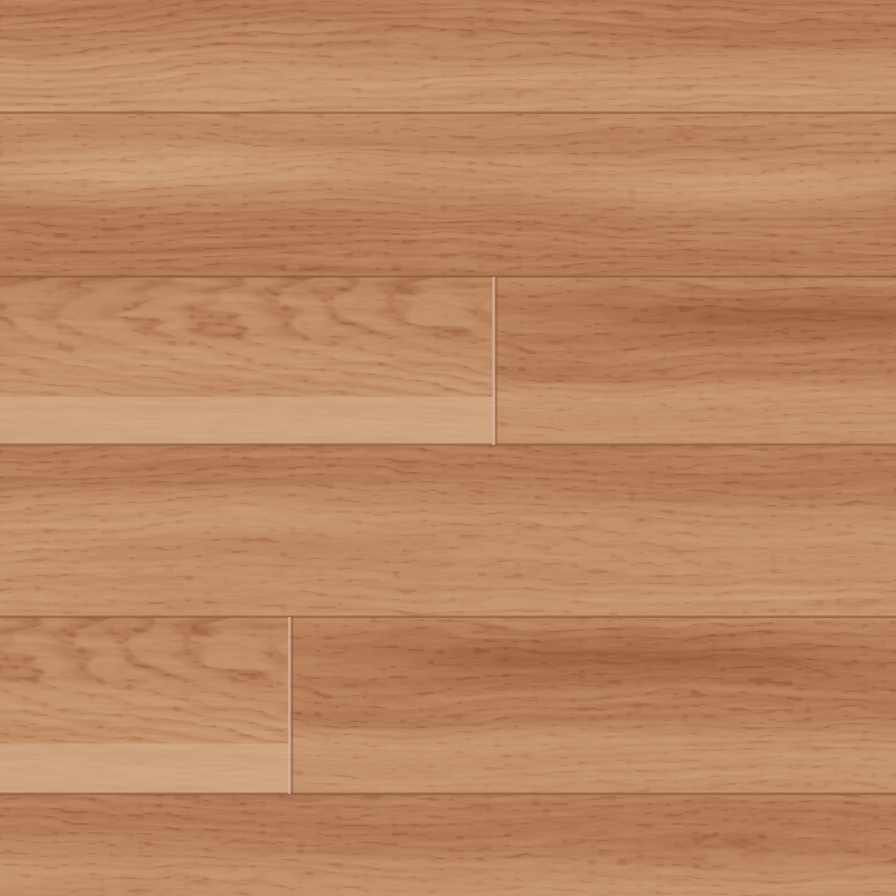
This texture is drawn by a three.js fragment shader. Its source:

```glsl
// Warm wooden floor: six rows of wide planks, two of them split by a pale butt joint.
// Each kind of plank has its own broad bands of tone; stretched noise and warped
// growth rings add the grain, with short pores along the rings.
varying vec2 vUv;

float hash(vec2 p) {
  vec3 q = fract(p.xyx * vec3(0.1031, 0.1030, 0.0973));
  q += dot(q, q.yzx + 33.33);
  return fract((q.x + q.y) * q.z);
}

float noise(vec2 p) {
  vec2 i = floor(p), f = fract(p);
  f = f * f * (3.0 - 2.0 * f);
  return mix(mix(hash(i), hash(i + vec2(1.0, 0.0)), f.x),
             mix(hash(i + vec2(0.0, 1.0)), hash(i + 1.0), f.x), f.y);
}

float fbm(vec2 p) {
  float sum = 0.0, amp = 0.5;
  for (int i = 0; i < 4; i++) {
    sum += amp * noise(p);
    p = p * 2.03 + 17.7;
    amp *= 0.5;
  }
  return sum / 0.9375;
}

float blob(vec2 p, vec2 center, vec2 size) {
  vec2 d = (p - center) / size;
  return exp(-dot(d, d));
}

vec3 woodRamp(float tone) {
  vec3 umber = vec3(0.60, 0.37, 0.24);
  vec3 honey = vec3(0.735, 0.525, 0.375);
  vec3 cream = vec3(0.82, 0.655, 0.515);
  return tone < 0.5 ? mix(umber, honey, clamp(tone * 2.0, 0.0, 1.0))
                    : mix(honey, cream, clamp(tone * 2.0 - 1.0, 0.0, 1.0));
}

void main() {
  // Rows get slightly narrower towards the top
  float u = (vUv.y - 0.5039) / 0.1898;
  float rowPos = 3.0 + u + 0.0128 * u * u;
  float row = floor(rowPos), v = fract(rowPos);

  // Split rows repeat the same pair of planks, aligned to their joint
  bool split = row == 1.0 || row == 3.0;
  float joint = row == 1.0 ? 0.323 : 0.551;
  float x = split ? vUv.x - joint : vUv.x + (row == 0.0 ? 0.37 : 0.0);
  bool figured = split && x < 0.0;
  float seed = split ? (figured ? 11.0 : 23.0) : (row < 3.0 ? 37.0 : row * 13.0);

  // Slow waviness shared by bands and rings
  float sway = fbm(vec2(x * 2.5 + seed, v * 2.0 + seed)) - 0.5;
  float w = v + 0.16 * sway;
  float rings = v * 17.0 + 5.0 * sway;
  float ringDepth = 0.13;
  float strip = 0.0;
  float tone;

  if (figured) {
    // Nested arches above a pale sapwood strip
    float arch = x - 1.35 * (v - 0.84) * (v - 0.84) + 0.13 * sway;
    rings = arch * 12.0 + 0.5 * noise(vec2(x * 14.0, v * 5.0));
    tone = 0.55 + 0.10 * smoothstep(0.75, 0.45, w) - 0.12 * smoothstep(0.85, 1.0, w);
    strip = 1.0 - smoothstep(0.275, 0.29, v + 0.01 * sway);
    ringDepth = 0.24;
  } else if (split) {
    // Dark heartwood over a light lower edge
    tone = mix(0.68, 0.37, smoothstep(0.28, 0.52, w + 0.12 * x));
    tone -= 0.27 * blob(vec2(x, w), vec2(0.36, 0.76), vec2(0.24, 0.13));
    tone += 0.10 * smoothstep(0.86, 1.0, w);
  } else if (row < 3.0) {
    // Brown upper third, pale streak, honey lower part
    tone = mix(0.66, 0.38, smoothstep(0.52, 0.74, w));
    tone += 0.14 * blob(vec2(x, w), vec2(0.10, 0.65), vec2(0.30, 0.08));
    tone -= 0.10 * blob(vec2(x, w), vec2(0.35, 0.35), vec2(0.25, 0.10));
  } else if (row < 5.0) {
    // Light upper patches over a brown lower half
    tone = mix(0.36, 0.53, smoothstep(0.36, 0.62, w));
    tone += 0.32 * blob(vec2(x, w), vec2(0.12, 0.68), vec2(0.26, 0.14));
    tone += 0.27 * blob(vec2(x, w), vec2(0.83, 0.56), vec2(0.22, 0.13));
    tone -= 0.14 * blob(vec2(x, w), vec2(0.62, 0.86), vec2(0.28, 0.07));
  } else {
    // Bowed rings fading into a light lower edge
    tone = mix(0.72, 0.38, smoothstep(0.18, 0.55, w + 0.10 * (x - 0.5)));
    rings += 12.0 * v * (x - 0.55) * (x - 0.55);
    ringDepth = 0.17;
  }

  // Growth rings: soft rise, quick fall
  rings += 0.55 * noise(vec2(x * 24.0 + seed, v * 22.0));
  float phase = fract(rings);
  float ring = smoothstep(0.25, 0.80, phase) * smoothstep(1.0, 0.82, phase);
  float ringFade = 0.35 + 0.9 * noise(vec2(x * 3.0 + seed, v * 7.0));

  // Long streaks, fine fibre and short pores
  float streak = fbm(vec2(x * 3.5 + seed, (v + 0.2 * sway) * 19.0 + seed)) - 0.5;
  float fibre = noise(vec2(x * 42.0 + seed, v * 52.0 + rings)) - 0.5;
  float pore = smoothstep(0.60, 0.85, noise(vec2(x * 95.0, v * 44.0 + rings * 2.0 + seed)));
  float figure = 1.0 - 0.82 * strip;
  tone += figure * (0.30 * streak - ringDepth * ringFade * (ring - 0.35) + 0.10 * fibre);
  tone -= figure * 0.13 * (pore - 0.18) * (0.4 + ring);

  vec3 color = woodRamp(tone);
  vec3 sapwood = vec3(0.805, 0.642, 0.505) + 0.045 * streak + 0.025 * fibre;
  color = mix(color, sapwood, strip * 0.92);

  // Thin brown seams between rows
  float seam = min(v, 1.0 - v) * 0.19;
  color = mix(color, vec3(0.52, 0.34, 0.24), 0.65 * smoothstep(0.0022, 0.0005, seam));

  // Pale butt joint with a shaded right lip
  if (split) {
    color = mix(color, vec3(0.54, 0.34, 0.24), 0.5 * smoothstep(0.0024, 0.0006, abs(x - 0.0028)));
    color = mix(color, vec3(0.86, 0.70, 0.61), 0.8 * smoothstep(0.0024, 0.0006, abs(x)));
  }
  gl_FragColor = vec4(color, 1.0);
}
```
